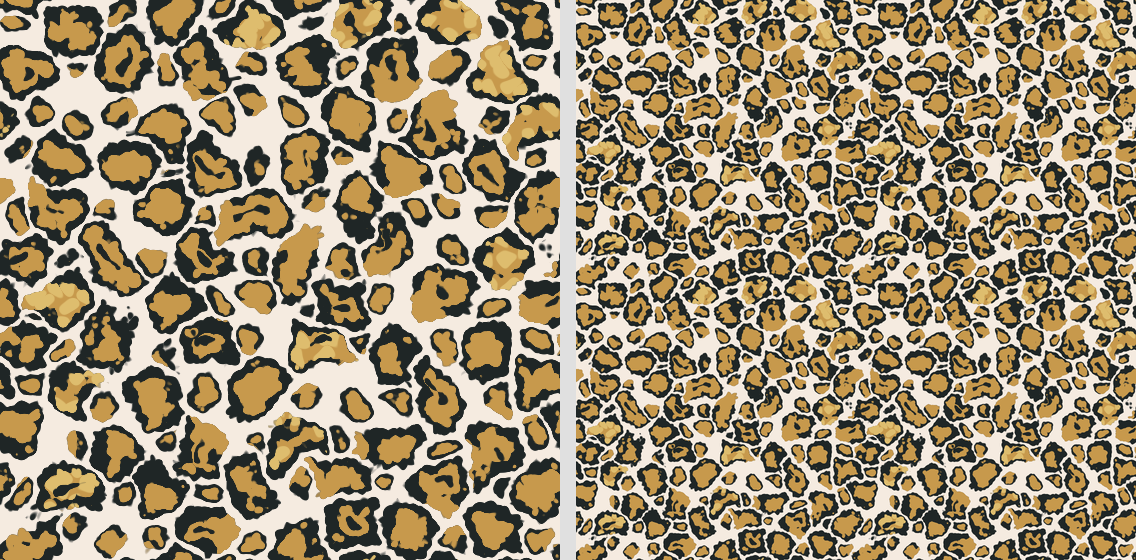
Left, the tile; right, the same tile 2 across and 2 down.
Reproduce this pattern procedurally as a WebGL 2 fragment shader.

```glsl
#version 300 es
precision highp float;
// Seamless leopard print: ragged dark rosettes with ochre hearts on cream.

#define GRID 12.0        // spots per side, even so that large and small alternate
#define JITTER 0.58      // how far spots stray from the grid
#define HALF_GAP 0.0057  // half the cream channel between spots
#define GROW 0.013       // how far a spot may swell into free space
#define BEND 11.0        // curvature of the bean shapes
#define RAGGED 0.011     // height of the scallops on every outline
#define RING 0.385       // dark rim width relative to spot radius
#define RING_VARY 0.62   // unevenness of the rim
#define SOFT 0.0013      // edge softness

const float TAU = 6.2831853;
const vec3 CREAM = vec3(0.96, 0.92, 0.88);
const vec3 DARK  = vec3(0.12, 0.15, 0.15);
const vec3 OCHRE = vec3(0.78, 0.60, 0.30);
const vec3 STRAW = vec3(0.87, 0.74, 0.43);

uniform vec2 u_resolution;
out vec4 fragColor;

// Three random values for a cell that repeats every n cells.
vec3 hash(vec2 cell, float n, uint salt) {
    uvec3 v = uvec3(uvec2(mod(cell, n)), salt) * 1664525u + 1013904223u;
    v.x += v.y * v.z; v.y += v.z * v.x; v.z += v.x * v.y;
    v ^= v >> 16u;
    v.x += v.y * v.z; v.y += v.z * v.x; v.z += v.x * v.y;
    return vec3(v >> 8u) / 16777216.0;
}

// Wrapping cellular noise: distance to the nearest feature point.
float cellular(vec2 p, float n, uint salt) {
    vec2 base = floor(p * n);
    float nearest = 4.0;
    for (int y = -1; y <= 1; y++)
    for (int x = -1; x <= 1; x++) {
        vec2 cell = base + vec2(x, y);
        vec2 offset = cell + hash(cell, n, salt).xy - p * n;
        nearest = min(nearest, dot(offset, offset));
    }
    return sqrt(nearest);
}

// Layered sines with whole periods, to loosen the grid and the outlines.
vec2 warp(vec2 p) {
    vec2 broad = sin(TAU * (vec2(3.0, 2.0) * p.yx + vec2(1.0, 2.0) * p + 0.2));
    vec2 lobes = sin(TAU * (vec2(13.0, 11.0) * p.yx + vec2(5.0, -7.0) * p));
    return p + 0.009 * broad + 0.0045 * lobes;
}

// Bent, tapered capsule lying along x.
float bean(vec2 q, float halfLength, float radius) {
    float along = q.x / (halfLength + radius);
    float taper = 1.0 - 0.28 * min(1.0, along * along);
    return length(vec2(max(abs(q.x) - halfLength, 0.0), q.y)) - radius * taper;
}

float smoothMax(float a, float b, float k) {
    float h = max(k - abs(a - b), 0.0) / k;
    return max(a, b) + 0.25 * k * h * h;
}

float cover(float d) {
    float s = max(SOFT, 0.6 / min(u_resolution.x, u_resolution.y));
    return 1.0 - smoothstep(-s, s, d);
}

void main() {
    vec2 uv = gl_FragCoord.xy / u_resolution;
    vec2 p = warp(uv);
    vec2 smear = 0.005 * sin(TAU * (vec2(19.0, 17.0) * uv.yx + vec2(8.0, -6.0) * uv));
    float scallop = cellular(uv, 58.0, 1u) - 0.48;
    float patches = cellular(uv + smear, 27.0, 2u) - 0.48;

    // Nearest and second nearest spot
    float first = 9.0, second = 9.0, radius = 0.0, halfLength = 0.0;
    vec2 local = vec2(0.0);
    vec3 traits = vec3(0.0);
    vec2 base = floor(p * GRID);
    for (int y = -2; y <= 2; y++)
    for (int x = -2; x <= 2; x++) {
        vec2 cell = base + vec2(x, y);
        vec3 place = hash(cell, GRID, 3u);
        vec3 form = hash(cell, GRID, 4u);
        bool large = (mod(cell.x + cell.y, 2.0) < 0.5) != (place.z < 0.08);
        float r = large ? mix(0.046, 0.027, form.x) : mix(0.012, 0.021, form.x);
        float len = large ? mix(0.004, 0.042, form.x) : 0.012 * form.y * form.y;
        float angle = TAU * form.y, c = cos(angle), s = sin(angle);
        vec2 q = p - (cell + 0.5 + JITTER * (place.xy - 0.5)) / GRID;
        q = mat2(c, -s, s, c) * q;
        q.y += BEND * (form.z * 2.0 - 1.0) * (min(q.x * q.x, 0.005) - 0.0006);
        float d = bean(q, len, r);
        if (d < first) {
            second = first; first = d;
            local = q; radius = r; halfLength = len;
            traits = hash(cell, GRID, 5u);
        } else second = min(second, d);
    }

    // Spot outline, kept clear of its neighbours
    bool isLarge = radius > 0.025;
    float ragged = RAGGED * scallop * (isLarge ? 1.0 : 0.6);
    float spot = smoothMax(first - GROW, 0.5 * (first - second) + HALF_GAP, 0.009);
    spot += ragged;

    // Ochre heart: uneven rim, sometimes open on one side
    float facing = TAU * traits.x;
    float side = dot(local, vec2(cos(facing), sin(facing))) / (radius + 0.5 * halfLength);
    float opening = 0.65 * smoothstep(0.5, 1.0, side) * step(0.5, traits.y);
    float unevenness = RING_VARY * max(patches, -0.32);
    float rim = (radius + 0.7 * GROW) * (RING + unevenness - opening);
    float heart = spot + max(rim, -0.003) + 0.3 * ragged;

    // Dark island inside some of the larger hearts
    float island = bean(local, 0.15 * radius + 0.45 * halfLength, 0.15 * radius);
    island += 0.016 * patches + 0.5 * ragged;
    if (isLarge && traits.z > 0.5) heart = max(heart, -island);

    // Pale brush marks on a few hearts
    float sheen = isLarge ? cover(0.03 * (patches + 0.08)) * step(0.87, traits.y) : 0.0;

    vec3 color = mix(CREAM, DARK, cover(spot));
    color = mix(color, mix(OCHRE, STRAW, sheen), cover(max(heart, spot)));
    fragColor = vec4(color, 1.0);
}
```
